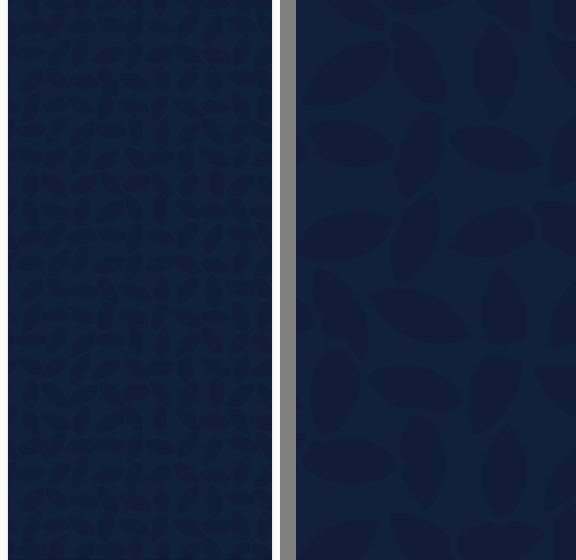
Left: the whole. Right: its middle third, enlarged.
A WebGL 2 fragment shader for this pattern:

```glsl
#version 300 es
precision highp float;
// A navy panel between pale side margins, strewn with tone-on-tone leaves.
// Leaves sit on a loose grid, alternately crossed and turned by gradient noise;
// the two nearest leaf distances keep a thin gap open between neighbours.

uniform vec2 u_resolution;
out vec4 fragColor;

const float ROWS = 8.0; // rows before the leaf pattern repeats upwards

vec2 hash2(vec2 p) {
    vec3 q = fract(p.xyx * vec3(0.1031, 0.1030, 0.0973));
    q += dot(q, q.yzx + 33.33);
    return fract((q.xx + q.yz) * q.zy);
}

// Gradient noise whose lattice wraps vertically with the leaf rows
float latticeGradient(vec2 cell, vec2 offset) {
    cell.y = mod(cell.y, ROWS * 0.5);
    float angle = 6.2832 * hash2(cell + 71.0).x;
    return dot(vec2(cos(angle), sin(angle)), offset);
}

float gradientNoise(vec2 p) {
    vec2 i = floor(p), f = fract(p);
    vec2 s = f * f * f * (f * (f * 6.0 - 15.0) + 10.0);
    vec2 e = vec2(1.0, 0.0);
    float low = mix(latticeGradient(i, f), latticeGradient(i + e, f - e), s.x);
    float high = mix(latticeGradient(i + e.yx, f - e.yx),
                     latticeGradient(i + e.xx, f - e.xx), s.x);
    return mix(low, high, s.y);
}

// Signed distance to a pointed leaf lying along y
float leafDistance(vec2 p, float halfLength, float halfWidth) {
    p = abs(p);
    float radius = (halfLength * halfLength + halfWidth * halfWidth) / (2.0 * halfWidth);
    float shift = radius - halfWidth;
    return (p.y - halfLength) * shift > p.x * halfLength
        ? length(p - vec2(0.0, halfLength))
        : length(p + vec2(shift, 0.0)) - radius;
}

// Distance to the leaf layer, in grid cells
float foliage(vec2 p) {
    vec2 base = floor(p);
    float nearest = 9.0, second = 9.0;
    for (int y = -1; y <= 1; y++) {
        for (int x = -1; x <= 1; x++) {
            vec2 cell = base + vec2(x, y);
            vec2 id = vec2(cell.x, mod(cell.y, ROWS));
            vec2 place = hash2(id + 13.0);
            vec2 kind = hash2(id + 47.0);

            // Crossed neighbours, a drifting turn and a little individual tilt
            float turn = 1.5708 * mod(id.x + id.y, 2.0)
                       + 2.6 * gradientNoise(id * 0.5 + 0.25)
                       + 0.7 * (kind.x - 0.5) + 0.5;
            vec2 q = p - cell - 0.5 - 0.22 * (place - 0.5);
            float c = cos(turn), s = sin(turn);
            q = vec2(c * q.x + s * q.y, c * q.y - s * q.x);

            float size = mix(0.93, 1.05, kind.y);
            float d = leafDistance(q, 0.64 * size, 0.26 * size) - 0.035;
            second = min(second, max(nearest, d));
            nearest = min(nearest, d);
        }
    }
    return max(nearest, 0.5 * (nearest - second) + 0.04);
}

void main() {
    vec2 uv = gl_FragCoord.xy / u_resolution.x;
    float pixel = 1.0 / u_resolution.x;

    // Leaves on the panel
    float cellSize = 0.75 / ROWS;
    float leaf = foliage(uv / cellSize + vec2(0.35, 0.2)) * cellSize;
    float leafMask = 1.0 - smoothstep(-0.8 * pixel, 0.8 * pixel, leaf);
    vec3 ground = vec3(0.066, 0.130, 0.233);
    vec3 leafNavy = vec3(0.066, 0.112, 0.219);
    vec3 panel = mix(ground, leafNavy, leafMask);
    panel *= 1.0 - 0.12 * (1.0 - smoothstep(0.0, 0.012, uv.y));

    // Pale margins with a faint shade beside the panel
    float inside = min(uv.x, 1.0 - uv.x) - 0.0283;
    vec3 margin = vec3(0.99 - 0.03 * exp(min(inside, 0.0) / 0.008));
    float panelMask = clamp(0.5 + inside / pixel, 0.0, 1.0);
    fragColor = vec4(mix(margin, panel, panelMask), 1.0);
}
```
